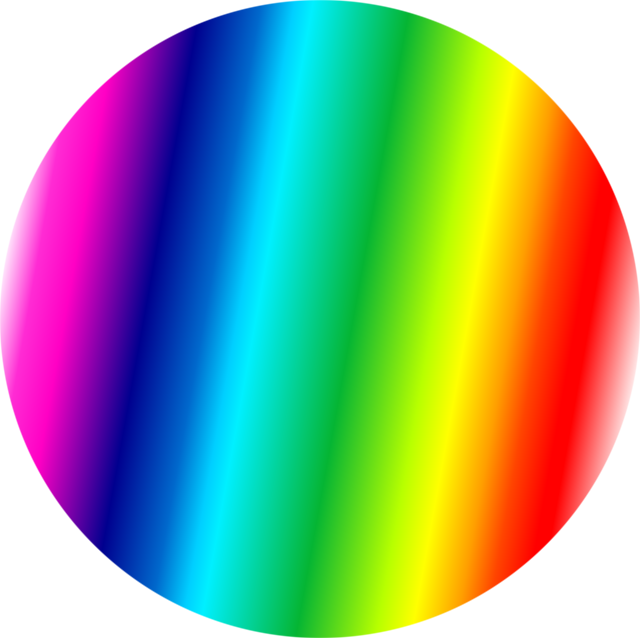
A Shadertoy shader for this background:

```glsl
// A white canvas filled by a disc of slanted, softly blended rainbow bands.

// Blends the running colour into the next one between two band positions.
void band(inout vec3 color, vec3 next, float from, float to, float u) {
    color = mix(color, next, clamp((u - from) / (to - from), 0.0, 1.0));
}

vec3 rainbow(float u) {
    vec3 color = vec3(1.0, 0.95, 1.0);
    // Pale pink through magenta to navy
    band(color, vec3(1.0, 0.17, 0.83), -0.012, 0.042, u);
    band(color, vec3(1.0, 0.0, 0.77), 0.042, 0.101, u);
    band(color, vec3(0.0, 0.0, 0.56), 0.101, 0.225, u);
    // Blue, cyan and green
    band(color, vec3(0.0, 0.41, 0.80), 0.225, 0.319, u);
    band(color, vec3(0.0, 0.81, 1.0), 0.319, 0.371, u);
    band(color, vec3(0.0, 0.94, 1.0), 0.371, 0.400, u);
    band(color, vec3(0.02, 0.71, 0.20), 0.400, 0.552, u);
    // Lime, yellow and orange
    band(color, vec3(0.72, 1.0, 0.0), 0.552, 0.677, u);
    band(color, vec3(1.0, 1.0, 0.0), 0.677, 0.732, u);
    band(color, vec3(1.0, 0.62, 0.0), 0.732, 0.800, u);
    band(color, vec3(1.0, 0.27, 0.0), 0.800, 0.846, u);
    // Red fading to white
    band(color, vec3(1.0, 0.0, 0.0), 0.846, 0.901, u);
    band(color, vec3(1.0, 0.92, 0.92), 0.922, 1.010, u);
    return color;
}

void mainImage(out vec4 fragColor, in vec2 fragCoord) {
    vec2 p = fragCoord / iResolution.xy - 0.5;
    float pixel = 1.0 / min(iResolution.x, iResolution.y);

    // Bands lean to the right as they rise
    vec3 color = rainbow(0.5 + p.x - 0.18 * p.y);

    // Disc touching all four sides
    float disc = 1.0 - smoothstep(-pixel, pixel, length(p) - 0.5);
    fragColor = vec4(mix(vec3(1.0), color, disc), 1.0);
}
```
